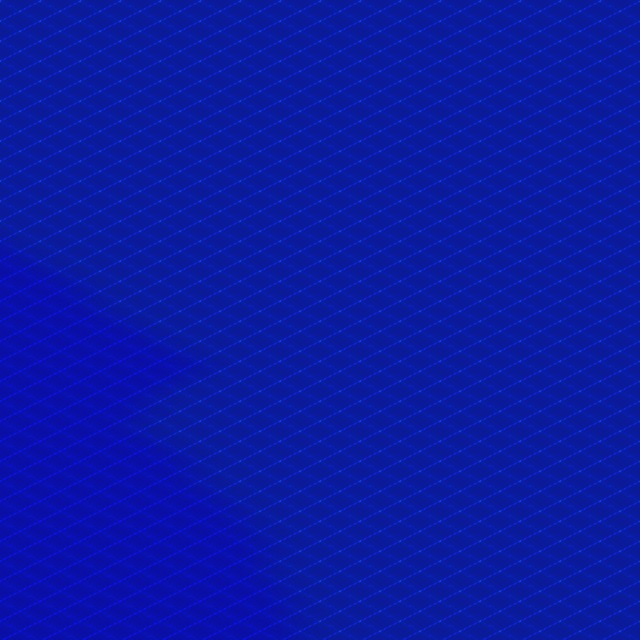
Give the GLSL for this pattern, as a WebGL 2 fragment shader.

```glsl
#version 300 es
precision highp float;

uniform vec2 u_resolution;
out vec4 outColor;

#define REPEATS vec2(16.0, 32.0)
#define LATTICE_SHIFT 0.0625
#define LINE_HALF_WIDTH 0.044
#define CROSS_LINE_STRENGTH 0.30
#define BEADS_PER_REPEAT 8.0
#define BEAD_GAP_STRENGTH 0.25
#define DASH_HALF_SIZE vec2(0.095, 0.045)
#define DASH_STRENGTH 0.55
#define FACE_SHADING 0.012
#define GRAIN_STRENGTH 0.012
#define PATCH_SOFTNESS 0.06
#define EDGE_SMOOTHING 0.7

const float TAU = 6.2831853;
const vec3 BASE_BLUE = vec3(0.04, 0.105, 0.61);
const vec3 LINE_BLUE = vec3(0.04, 0.14, 0.90);
const vec3 KNOT_BLUE = vec3(0.04, 0.24, 0.92);
const vec3 PATCH_BASE = vec3(0.04, 0.06, 0.66);
const vec3 PATCH_LINE = vec3(0.04, 0.07, 0.95);

// Signed distance to the nearest whole number
vec2 wrapCentered(vec2 v) {
    return fract(v + 0.5) - 0.5;
}

// Antialiased band around zero
float band(float d, float halfWidth, float pixel) {
    float blur = 0.5 * EDGE_SMOOTHING * pixel;
    return 1.0 - smoothstep(halfWidth - blur, halfWidth + blur, abs(d));
}

// Soft two-lobed patch in the lower left
float patchMask(vec2 uv) {
    float upperLobe = min(1.6 * (0.62 - uv.y), uv.y - 0.13);
    float lowerLobe = 0.45 - 2.2 * uv.y * uv.y;
    float edge = max(upperLobe, lowerLobe);
    edge += 0.008 * sin(uv.y * 47.0) + 0.005 * sin(uv.y * 91.0 + 1.3);
    return 1.0 - smoothstep(-PATCH_SOFTNESS, PATCH_SOFTNESS, uv.x - edge);
}

void main() {
    vec2 uv = gl_FragCoord.xy / u_resolution;
    vec2 pixel = REPEATS / u_resolution;

    // Diamond lattice: x crosses the rising lines, y the falling ones
    vec2 cell = vec2(uv.x, 1.0 - uv.y) * REPEATS;
    cell.y -= LATTICE_SHIFT;
    vec2 lattice = vec2(cell.y + cell.x, cell.y - cell.x);
    vec2 toLine = wrapCentered(lattice);

    // Beaded rising lines and fainter beaded falling lines
    float bead = 0.5 + 0.5 * cos(TAU * BEADS_PER_REPEAT * cell.x);
    float beadGain = mix(BEAD_GAP_STRENGTH, 1.0, smoothstep(0.1, 0.85, bead));
    float rising = beadGain * band(toLine.x, LINE_HALF_WIDTH, pixel.y);
    float falling = beadGain * band(toLine.y, LINE_HALF_WIDTH, pixel.y);

    // Short level dashes halfway along each falling edge
    float toMiddle = fract(lattice.x) - 0.5;
    vec2 fromDash = 0.5 * vec2(toMiddle - toLine.y, toMiddle + toLine.y);
    float dash = band(fromDash.x, DASH_HALF_SIZE.x, pixel.x)
               * band(fromDash.y, DASH_HALF_SIZE.y, pixel.y) * beadGain;

    // Faces lighten around the dashes, with a fine woven grain
    float face = FACE_SHADING * cos(TAU * lattice.y);
    float grain = sin(TAU * 6.0 * cell.x + 1.1) * sin(TAU * 4.0 * cell.y + 0.6);
    face += GRAIN_STRENGTH * grain;

    float ink = max(rising, max(CROSS_LINE_STRENGTH * falling, DASH_STRENGTH * dash));
    float knot = exp(-60.0 * dot(toLine, toLine));

    // Two colorways blended by the patch
    float patchAmount = patchMask(uv);
    vec3 ground = mix(BASE_BLUE, PATCH_BASE, patchAmount);
    vec3 thread = mix(mix(LINE_BLUE, KNOT_BLUE, knot), PATCH_LINE, patchAmount);
    ground += face * vec3(0.0, 0.3, 1.0);

    outColor = vec4(mix(ground, thread, ink), 1.0);
}
```
